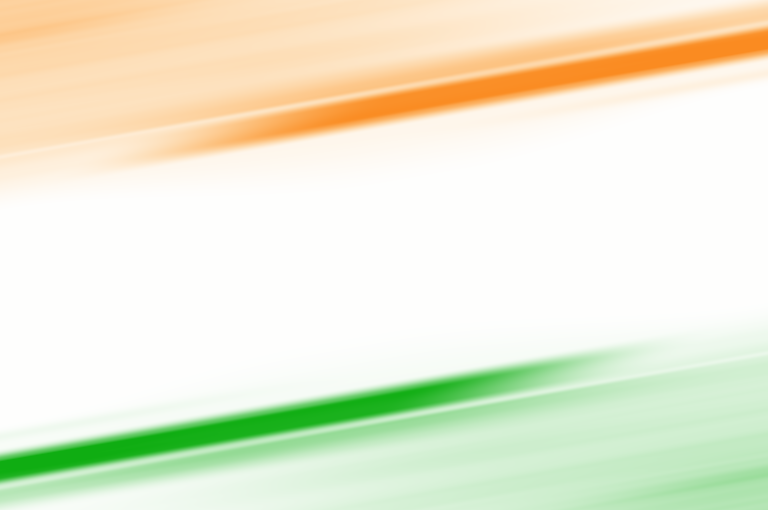
Give the GLSL for this background, as a Shadertoy shader.

```glsl
const vec3 PAPER = vec3(0.996, 0.996, 0.994);
const vec3 ORANGE = vec3(0.98, 0.545, 0.13);
const vec3 PALE_ORANGE = vec3(0.99, 0.61, 0.09);
const vec3 GREEN = vec3(0.06, 0.68, 0.07);
const float SLOPE = 0.2625;        // rise of the streaks across the canvas
const float GREEN_GAMMA = 1.36;    // makes the green washes paler
const float GRAIN = 0.20;          // strength of the brushed texture
const float WASH = 0.29;
const float CORNER = 0.18;
const float SIDE_BAND = 0.53;
const float LOWER_GLOW = 0.10;

float hash(vec2 p) {
    return fract(sin(dot(p, vec2(127.1, 311.7))) * 43758.5453);
}

float noise(vec2 p) {
    vec2 i = floor(p), f = fract(p);
    f = f * f * (3.0 - 2.0 * f);
    return mix(mix(hash(i), hash(i + vec2(1, 0)), f.x),
               mix(hash(i + vec2(0, 1)), hash(i + vec2(1, 1)), f.x), f.y);
}

// Long fibres along the stroke, centred on zero
float fibres(float along, float across) {
    float sum = 0.0, weight = 0.5;
    vec2 q = vec2(along * 1.5, across * 28.0);
    for (int i = 0; i < 3; i++) {
        sum += weight * (noise(q) - 0.5);
        q = q * vec2(1.3, 2.1) + 7.3;
        weight *= 0.6;
    }
    return sum;
}

float fall(float start, float end, float x) {
    return 1.0 - smoothstep(start, end, x);
}

float line(float offset, float width) {
    return exp(-offset * offset / (width * width));
}

// Paint density of one brush stroke; the stroke hugs the top of the unit square
float strokeInk(vec2 uv) {
    float along = uv.x;
    float across = 1.0 - uv.y + SLOPE * along;
    float grain = fibres(along, across);

    // Broad wash, darker in the outer corner
    float ink = WASH * mix(1.0, 0.22, smoothstep(0.3, 1.0, along));
    ink *= fall(0.27, 0.42, across);
    ink += CORNER * fall(0.07, 0.19, across) * fall(0.02, 0.45, along);
    ink += 0.07 * line(across - 0.072, 0.014) * fall(0.0, 0.3, along);

    // Pale glow on the inner side
    float reach = 0.05 + 0.09 * smoothstep(0.0, 0.5, along)
                - 0.07 * smoothstep(0.6, 1.0, along);
    ink = max(ink, LOWER_GLOW * fall(0.35, 0.37 + reach, across)
                   * smoothstep(0.31, 0.36, across));
    ink += 0.09 * line(across - 0.407, 0.012) * smoothstep(0.5, 0.95, along);

    // Half-tone band beside the core
    float band = smoothstep(0.245, 0.292, across) * fall(0.298, 0.316, across);
    band *= smoothstep(0.0, 0.48, along) * (1.0 - 0.3 * smoothstep(0.65, 1.0, along));
    ink = mix(ink, SIDE_BAND, band);
    ink *= 1.0 + 2.0 * GRAIN * grain;

    // Saturated core
    float core = smoothstep(0.303, 0.326, across) * fall(0.354, 0.384, across);
    core *= smoothstep(0.10, 0.50, along + 1.6 * (across - 0.34));
    float coreInk = 0.97 + GRAIN * grain * (0.4 + smoothstep(0.7, 1.0, along));
    ink = mix(ink, coreInk, core);

    // Thin bare scratches
    ink *= 1.0 - 0.32 * line(across - 0.308, 0.005) * fall(0.3, 0.75, along);
    ink *= 1.0 - 0.09 * line(across - 0.361, 0.004) * smoothstep(0.3, 0.6, along);
    return clamp(ink, 0.0, 1.0);
}

void mainImage(out vec4 fragColor, in vec2 fragCoord) {
    vec2 uv = fragCoord / iResolution.xy;

    // The green stroke is the orange one turned by half a circle
    float orangeInk = strokeInk(uv);
    float greenInk = pow(strokeInk(1.0 - uv), GREEN_GAMMA);

    // Thin orange paint leans to yellow
    vec3 orange = mix(PALE_ORANGE, ORANGE, orangeInk);
    vec3 color = mix(PAPER, orange, orangeInk);
    color = mix(color, GREEN, greenInk);
    fragColor = vec4(color, 1.0);
}
```
